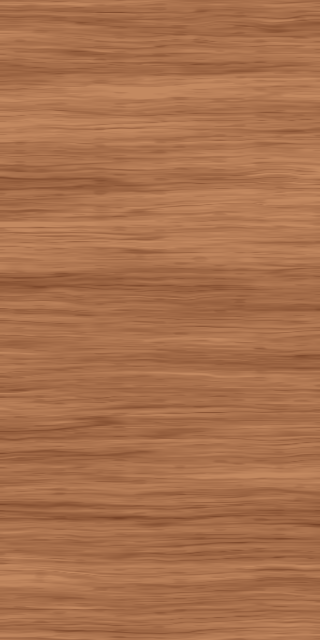
Reproduce this texture procedurally as a Shadertoy shader.

```glsl
// Warm brown wood veneer with the grain running sideways.
// Stretched value noise gives broad bands and fine fibres, its mid-level
// contours give thin growth lines, and flat knots bend the grain around them.

float hash(vec2 p) {
    vec3 q = fract(vec3(p.xyx) * 0.1031);
    q += dot(q, q.yzx + 33.33);
    return fract((q.x + q.y) * q.z);
}

// Smooth value noise, centred on zero (-0.5 to 0.5)
float noise(vec2 p) {
    vec2 i = floor(p), f = fract(p);
    f = f * f * (3.0 - 2.0 * f);
    float low = mix(hash(i), hash(i + vec2(1, 0)), f.x);
    float high = mix(hash(i + vec2(0, 1)), hash(i + vec2(1, 1)), f.x);
    return mix(low, high, f.y) - 0.5;
}

// Thin line along the zero contour of the noise
float growthLine(vec2 p, float width) {
    return 1.0 - smoothstep(0.0, width, abs(noise(p)));
}

void mainImage(out vec4 fragColor, in vec2 fragCoord) {
    vec2 p = fragCoord / iResolution.x;
    vec2 grain = p;

    // Knots: squeeze the grain locally into long flat eyes
    float knotShade = 0.0;
    for (int i = 0; i < 14; i++) {
        float k = float(i);
        vec2 centre = vec2(hash(vec2(k, 3.7)), (k + hash(vec2(k, 9.2))) / 7.0);
        vec2 d = p - centre;
        d.y += 0.012 * noise(vec2(p.x * 12.0, k * 5.3));
        float eye = exp(-dot(d * vec2(9, 50), d * vec2(9, 50)));
        grain.y -= d.y * 0.45 * eye;
        knotShade += eye * (hash(vec2(k, 5.1)) - 0.4) * 1.2;
    }

    // Waviness at three scales
    grain.y += 0.024 * noise(p * vec2(2.4, 6.0) + 4.0);
    grain.y += 0.012 * noise(p * vec2(7.0, 15.0) + 17.0);
    grain.y += 0.004 * noise(p * vec2(19.0, 40.0) + 23.0);

    // Broad light and dark bands
    float tone = 0.5 + knotShade;
    tone += 1.7 * noise(grain * vec2(0.7, 10.0) + 31.0);
    tone += 1.6 * noise(grain * vec2(1.1, 23.0) + 57.0);
    tone += 1.2 * noise(grain * vec2(1.6, 52.0) + 83.0);

    // Fibres, from long streaks to short flecks
    tone += 1.2 * noise(grain * vec2(2.0, 105.0) + 11.0);
    tone += 1.3 * noise(grain * vec2(4.5, 190.0) + 29.0);
    tone += 0.9 * noise(p * vec2(22.0, 256.0) + 71.0);

    // Dark growth lines, fading in and out along the grain
    float patches = smoothstep(-0.2, 0.25, noise(grain * vec2(1.6, 13.0) + 43.0));
    tone -= 1.4 * patches * growthLine(grain * vec2(1.1, 46.0) + 19.0, 0.09);
    float finePatches = smoothstep(-0.1, 0.25, noise(grain * vec2(3.0, 20.0) + 91.0));
    tone -= 1.1 * finePatches * growthLine(grain * vec2(1.8, 80.0) + 67.0, 0.13);

    // Pale threads beside them
    float palePatches = smoothstep(0.0, 0.3, noise(grain * vec2(2.5, 16.0) + 113.0));
    tone += 0.9 * palePatches * growthLine(grain * vec2(1.6, 60.0) + 131.0, 0.13);

    // Pores: small dark dashes
    tone -= 0.8 * smoothstep(0.2, 0.42, noise(p * vec2(16.0, 200.0) + 37.0));

    vec3 wood = vec3(0.65, 0.43, 0.29);
    fragColor = vec4(wood + clamp(tone, -3.2, 2.1) * vec3(0.055, 0.051, 0.042), 1.0);
}
```
